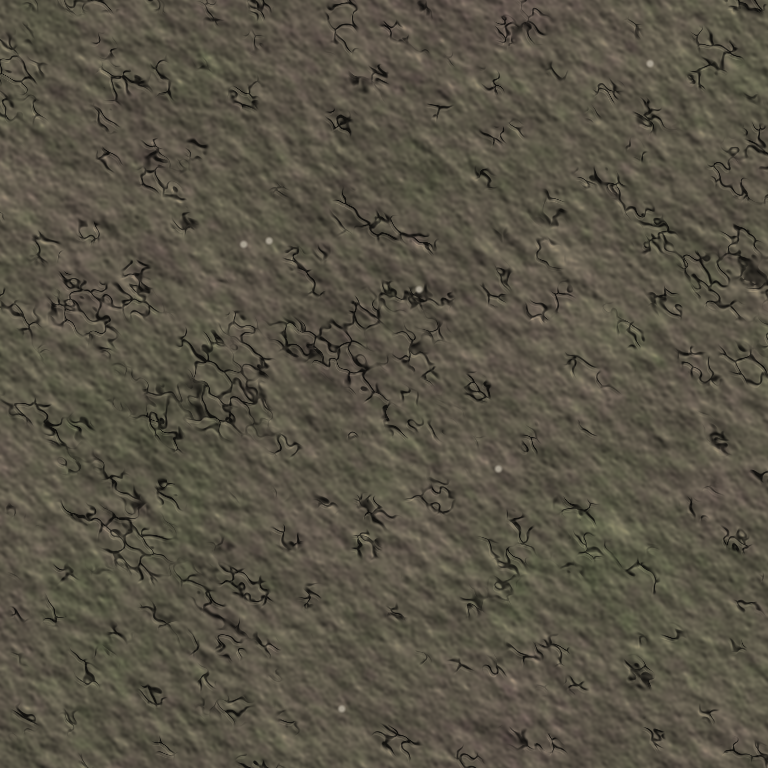
Give the GLSL for this texture, as a three.js fragment shader.

```glsl
varying vec2 vUv;

vec3 random3(vec2 cell) {
  vec3 q = fract(cell.xyx * vec3(0.1031, 0.1030, 0.0973));
  q += dot(q, q.yxz + 33.33);
  return fract((q.xxy + q.yzz) * q.zyx);
}

// Smooth cellular noise: one soft bump or dent per cell, centred on 0
float grains(vec2 p) {
  vec2 cell = floor(p);
  float sum = 0.0;
  for (int y = -1; y <= 1; y++) {
    for (int x = -1; x <= 1; x++) {
      vec2 c = cell + vec2(float(x), float(y));
      vec3 r = random3(c + 200.0);
      vec2 d = p - c - r.xy;
      float k = max(1.0 - dot(d, d), 0.0);
      sum += (2.0 * r.z - 1.0) * k * k * k;
    }
  }
  return sum;
}

// Distance to the border between the two nearest cell points
float borderDistance(vec2 p) {
  vec2 cell = floor(p);
  float nearest = 8.0;
  float second = 8.0;
  for (int y = -1; y <= 1; y++) {
    for (int x = -1; x <= 1; x++) {
      vec2 c = cell + vec2(float(x), float(y));
      float d = length(p - c - random3(c + 350.0).xy);
      second = min(second, max(nearest, d));
      nearest = min(nearest, d);
    }
  }
  return second - nearest;
}

// Short broken cracks and pits, 0 to 1
float cracks(vec2 p) {
  vec2 bent = p * 36.0 + 0.45 * vec2(grains(p * 75.0), grains(p * 75.0 + 90.0));
  float broken = smoothstep(0.12, 0.55, grains(p * 30.0 + 40.0) + 0.35 * grains(p * 6.0));
  return broken * (1.0 - smoothstep(0.02, 0.2, borderDistance(bent)));
}

float bumps(vec2 p) {
  return grains(p * 42.0) + 0.5 * grains(p * 88.0 + 17.0) + 0.27 * grains(p * 155.0 + 51.0);
}

// Axes along and across the falling diagonal, clods stretched along it
vec2 alongSlope(vec2 p) {
  return vec2(dot(p, vec2(0.77, -0.64)) * 0.82, dot(p, vec2(0.64, 0.77)) * 1.2);
}

void main() {
  vec2 here = alongSlope(vUv);
  vec2 lightward = alongSlope(vUv + 0.0042 * vec2(0.5, 0.87));

  // Relief lit from the upper right
  float crack = cracks(here);
  float relief = bumps(here) - bumps(lightward);
  float lip = cracks(lightward) - crack;
  float light = 0.352 + 0.15 * relief + 0.07 * lip - 0.19 * crack;

  // Broad uneven patches and fine dust
  light += 0.022 * grains(vUv * 7.0) + 0.03 * grains(here * 24.0 + 60.0);
  light += 0.025 * grains(vUv * 190.0);
  light = max(light, 0.07);

  // Earth colour drifting between olive and mauve, with warm highlights
  float hue = grains(vUv * 4.0 + 8.0) + 0.5 * grains(vUv * 13.0) + 0.6 * grains(here * 60.0 + 30.0);
  vec3 soil = light * vec3(1.0, 0.942, 0.79);
  soil += hue * light * vec3(0.035, -0.022, 0.035);
  soil += smoothstep(0.42, 0.6, light) * vec3(0.05, 0.035, 0.015);

  // Rare pale stones
  vec2 stoneCell = floor(vUv * 30.0);
  vec3 r = random3(stoneCell + 500.0);
  float away = length(fract(vUv * 30.0) - 0.3 - 0.4 * r.xy);
  float stone = step(0.993, r.z) * (1.0 - smoothstep(0.06, 0.2, away));
  soil = mix(soil, vec3(0.66, 0.63, 0.57), stone);

  gl_FragColor = vec4(soil, 1.0);
}
```
